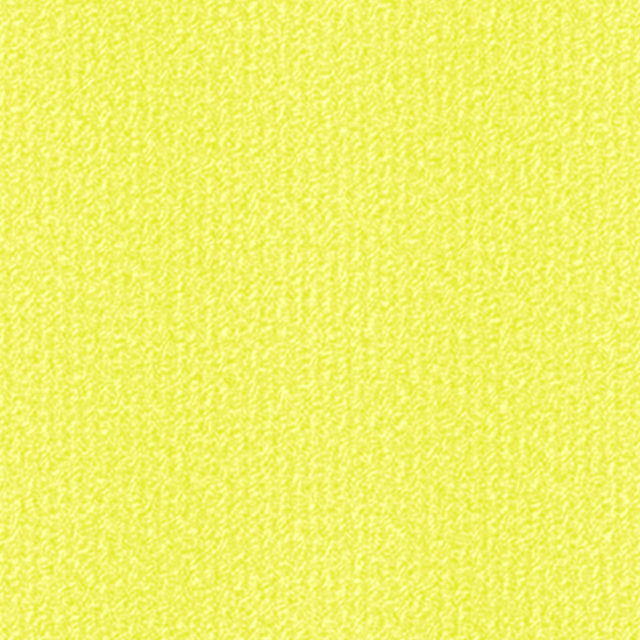
Write a WebGL 2 fragment shader that draws this texture.

```glsl
#version 300 es
precision highp float;

uniform vec2 u_resolution;
out vec4 fragColor;

const float TAU = 6.28318;

float hash(vec2 cell) {
    vec3 p = fract(cell.xyx * vec3(0.1031, 0.1030, 0.0973));
    p += dot(p, p.yzx + 33.33);
    return fract((p.x + p.y) * p.z);
}

float cornerSlope(vec2 cell, vec2 corner, vec2 local) {
    float angle = TAU * hash(cell + corner);
    return dot(vec2(cos(angle), sin(angle)), local - corner);
}

float gradientNoise(vec2 p) {
    vec2 cell = floor(p);
    vec2 local = p - cell;
    vec2 w = local * local * local * (local * (local * 6.0 - 15.0) + 10.0);
    float low = mix(cornerSlope(cell, vec2(0, 0), local),
                    cornerSlope(cell, vec2(1, 0), local), w.x);
    float high = mix(cornerSlope(cell, vec2(0, 1), local),
                     cornerSlope(cell, vec2(1, 1), local), w.x);
    return mix(low, high, w.y);
}

// Short raised threads that climb to the right
float slantedThreads(vec2 uv, float alongCount, float acrossCount) {
    vec2 slanted = vec2(uv.x + uv.y, uv.y - uv.x) * 0.7071;
    return gradientNoise(slanted * vec2(alongCount, acrossCount) + 200.0);
}

// Loose knit: upright columns, slanting rows and weaker counter-ticks
float stitches(vec2 uv, float columns, float rows, float wobble) {
    float shift = wobble * gradientNoise(uv * 38.0 + 70.0);
    float column = cos(TAU * (columns * uv.x + 0.15 * shift));
    float climb = cos(TAU * (rows * (uv.y - uv.x) + shift));
    float tick = cos(TAU * (rows * (uv.y + uv.x) - shift));
    return 0.55 * column + climb * (0.7 + 0.3 * column)
         + 0.7 * tick * (0.5 - 0.5 * column);
}

// Broad soft shading across the cloth
float shading(vec2 uv) {
    return 0.04 * gradientNoise(uv * 3.0 + 11.0) + 0.035 * cos(2.0 * TAU * uv.x);
}

vec3 clothColor(float height) {
    vec3 hollow = vec3(0.91, 0.93, 0.24);
    vec3 middle = vec3(0.95, 0.95, 0.41);
    vec3 crest = vec3(1.0, 1.0, 0.64);
    return height < 0.43
        ? mix(hollow, middle, max(height, -0.2) / 0.43)
        : mix(middle, crest, min((height - 0.43) / 0.57, 1.0));
}

void main() {
    vec2 uv = gl_FragCoord.xy / min(u_resolution.x, u_resolution.y);

    float height = 0.425 + shading(uv);
    height += 0.62 * slantedThreads(uv, 62.0, 125.0);
    height += 0.65 * gradientNoise(uv * 155.0 + 400.0);
    height += 0.22 * stitches(uv, 43.0, 62.0, 1.3);

    fragColor = vec4(clothColor(height), 1.0);
}
```
